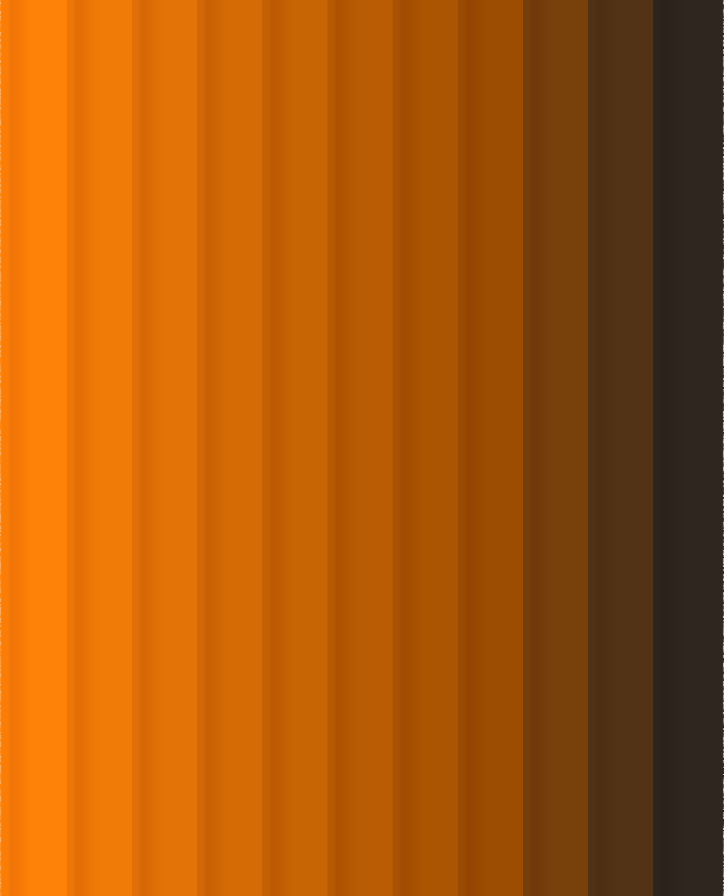
Reproduce this background procedurally as a WebGL 1 fragment shader.

```glsl
precision highp float;

uniform vec2 u_resolution;

const vec3 BRIGHT_ORANGE = vec3(1.0, 0.51, 0.03);
const vec3 BURNT_ORANGE = vec3(0.615, 0.303, 0.005);
const vec3 CHARCOAL = vec3(0.18, 0.148, 0.122);
const vec3 SHADOW_TINT = vec3(0.945, 0.895, 0.9);
const vec3 FRINGE_COLOR = vec3(0.93, 0.91, 0.88);

const float STRIP_WIDTH = 0.09;
const float STRIP_OFFSET = 0.0016;
const float LAST_STRIP = 10.0;
const float BURNT_STRIP = 7.0;      // strip where the fade to charcoal begins
const float SHADOW_PEAK = 0.16;     // fractions of a strip
const float SHADOW_END = 0.52;
const float LIP_SHADE = 0.35;       // shade between the edge and the peak
const float FRINGE_WIDTH = 0.0024;
const float FRINGE_ROWS = 512.0;

float hash(float n) {
  n = fract(n * 0.1031);
  n *= n + 33.33;
  return fract(n * (n + n));
}

// Flat colour of a strip, counted from the left
vec3 stripColor(float index) {
  float i = clamp(index, 0.0, LAST_STRIP);
  vec3 warm = mix(BRIGHT_ORANGE, BURNT_ORANGE, min(i / BURNT_STRIP, 1.0));
  float fade = max(i - BURNT_STRIP, 0.0) / (LAST_STRIP - BURNT_STRIP);
  return mix(warm, CHARCOAL, fade);
}

// Crease after each edge: a flat lip, a dark line, then a soft falloff
float creaseShade(float t) {
  float rise = mix(LIP_SHADE, 1.0, smoothstep(0.09, SHADOW_PEAK, t));
  float fall = 1.0 - smoothstep(SHADOW_PEAK, SHADOW_END, t);
  return rise * fall;
}

void main() {
  vec2 uv = gl_FragCoord.xy / u_resolution;
  float pixel = 1.0 / u_resolution.x;

  // Strips with smoothed edges
  float position = (uv.x - STRIP_OFFSET) / STRIP_WIDTH;
  float index = clamp(floor(position), 0.0, LAST_STRIP);
  float local = position - index;
  float edge = smoothstep(0.0, pixel / STRIP_WIDTH, local);
  vec3 shaded = stripColor(index) * mix(vec3(1.0), SHADOW_TINT, creaseShade(local));
  vec3 color = mix(stripColor(index - 1.0), shaded, edge);

  // Speckled fringe on both sides
  float row = floor(uv.y * FRINGE_ROWS);
  float right = 1.0 - smoothstep(0.0, FRINGE_WIDTH, 1.0 - uv.x);
  float left = 1.0 - smoothstep(0.0, FRINGE_WIDTH, uv.x);
  color = mix(color, FRINGE_COLOR, right * hash(row + 1.0));
  color = mix(color, FRINGE_COLOR, left * 0.6 * hash(row + 701.0));

  gl_FragColor = vec4(color, 1.0);
}
```
